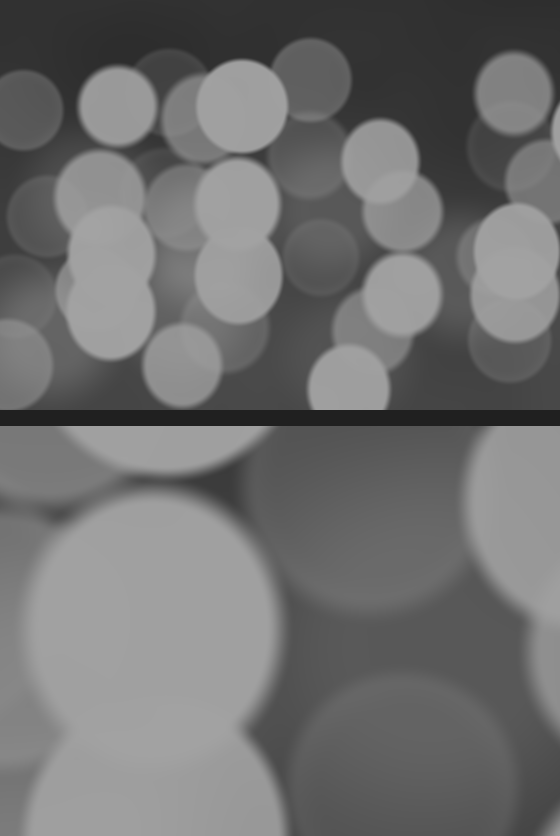
Top: the whole. Bottom: its middle third, enlarged.
Give the GLSL for this background, as a Shadertoy shader.

```glsl
float hash(float n) {
    return fract(sin(n * 91.17 + 3.7) * 4375.85);
}

float valueNoise(vec2 p) {
    vec2 cell = floor(p), f = fract(p);
    f = f * f * (3.0 - 2.0 * f);
    float n = cell.x + cell.y * 57.0;
    return mix(mix(hash(n), hash(n + 1.0), f.x),
               mix(hash(n + 57.0), hash(n + 58.0), f.x), f.y);
}

// Evenly spread points in the unit square, loosened by a random offset
vec2 scatter(float i, float looseness) {
    vec2 even = fract(vec2(0.31, 0.64) + i * vec2(0.7549, 0.5698));
    return even + looseness * (vec2(hash(i), hash(i + 40.0)) - 0.5);
}

// Coverage of a slightly upright ellipse with a blurred edge
float softDisc(vec2 offset, float radius, float stretch, float blur) {
    float d = length(offset / vec2(1.0, stretch)) - radius;
    return 1.0 - smoothstep(-blur, blur, d);
}

void mainImage(out vec4 fragColor, in vec2 fragCoord) {
    vec2 p = fragCoord / iResolution.y;
    float aspect = iResolution.x / iResolution.y;
    const float lightGrey = 0.635;

    // Dark backdrop, deepest at the top
    float grey = mix(0.265, 0.185, smoothstep(0.25, 0.9, p.y));
    grey += 0.05 * (valueNoise(p * 3.5) - 0.4);

    // Wide, strongly defocused glows in the lower part
    for (float i = 0.0; i < 7.0; i++) {
        vec2 center = scatter(i + 60.0, 0.1) * vec2(aspect, 0.5) + vec2(0.0, 0.06);
        float glow = softDisc(p - center, 0.14, 1.0, 0.07);
        grey = mix(grey, lightGrey, glow * mix(0.15, 0.45, hash(i + 9.0)));
    }

    // Translucent light discs, from faint ones behind to bright ones in front
    const float count = 34.0;
    for (float i = 0.0; i < count; i++) {
        float strength = mix(0.12, 0.97, smoothstep(0.0, 0.85, i / count));
        vec2 center = scatter(i, 0.16) * vec2(aspect + 0.1, 0.76) + vec2(-0.05, 0.09);
        float radius = mix(0.092, 0.112, hash(i + 17.0));
        float stretch = 1.0 + 0.13 * strength * hash(i + 23.0);
        float blur = mix(0.007, 0.013, hash(i + 31.0));

        vec2 offset = p - center;
        float disc = softDisc(offset, radius, stretch, blur);
        float core = softDisc(offset, radius - 0.016, stretch, 0.014);
        float rim = 0.06 * (1.0 - strength) * (disc - core);
        float shade = 1.0 - 0.5 * (1.0 - strength) * offset.x;
        grey = mix(grey, lightGrey, clamp(disc * strength * shade + rim, 0.0, 1.0));
    }

    // Faint cloudy unevenness
    grey += 0.012 * (valueNoise(p * 9.0 + 5.0) - 0.5);
    fragColor = vec4(vec3(grey), 1.0);
}
```
